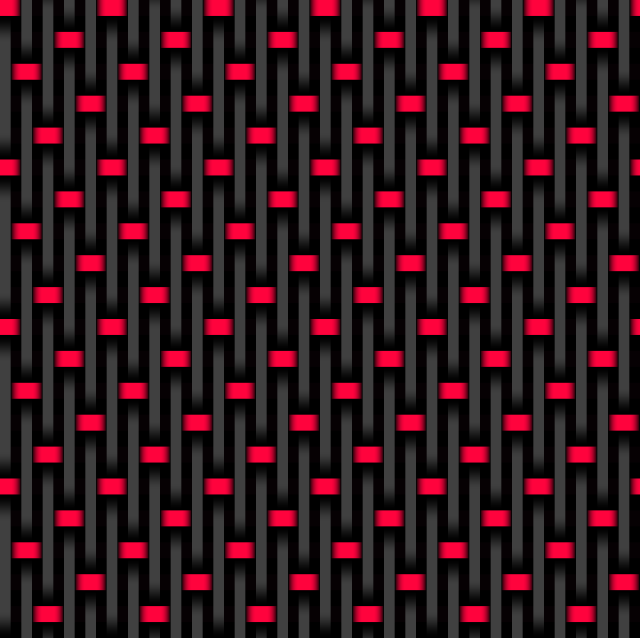
This pattern is drawn by a WebGL 2 fragment shader. Its source:

```glsl
#version 300 es
precision highp float;

#define GRID vec2(30.0, 20.0)   // warp strips across, weft rows down
#define REPEAT 5.0              // strips and rows in one weave repeat
#define WEFT_STEP 3.0           // strips the float shifts per row
#define WARP_STEP 2.0           // rows the crossing shifts per strip
#define HALF_BAND 0.25          // half width of strips and weft bands
#define FLOAT_HALF 0.715        // half length of a red float
#define SHADOW_LENGTH 0.85      // shadow reach along a strip, in rows
#define WARP_GRAY vec3(0.25)
#define WEFT_RED vec3(1.0, 0.01, 0.24)
#define WEFT_UNDER vec3(0.022, 0.004, 0.012)

uniform vec2 u_resolution;
out vec4 fragColor;

// Signed offset to the nearest multiple of the period
float wrapOffset(float v, float period) {
    return mod(v + 0.5 * period, period) - 0.5 * period;
}

// Antialiased coverage of a band around zero
float band(float offset, float halfWidth, float pixel) {
    return clamp((halfWidth - abs(offset)) / pixel + 0.5, 0.0, 1.0);
}

void main() {
    vec2 uv = gl_FragCoord.xy / u_resolution;
    vec2 pixel = GRID / u_resolution;

    // Weave coordinates run down from the top, centred on strip and row zero
    vec2 p = vec2(uv.x, 1.0 - uv.y) * GRID - HALF_BAND;
    vec2 cell = floor(p + 0.5);
    vec2 local = p - cell;
    float weftBand = band(local.y, HALF_BAND, pixel.y);

    // Weft hidden beneath, barely visible in the gaps
    vec3 color = WEFT_UNDER * weftBand;

    // Gray warp strips, shaded where they dip under a float
    float toCrossing = abs(wrapOffset(p.y - WARP_STEP * cell.x, REPEAT));
    float light = smoothstep(HALF_BAND, HALF_BAND + SHADOW_LENGTH, toCrossing);
    color = mix(color, WARP_GRAY * light, band(local.x, HALF_BAND, pixel.x));

    // Red floats, flat in the middle and curving down at both ends
    float along = wrapOffset(p.x - WEFT_STEP * cell.y, REPEAT);
    float bend = clamp((abs(along) - HALF_BAND) / 0.5, 0.0, 1.0);
    float floatMask = weftBand * band(along, FLOAT_HALF, pixel.x);
    color = mix(color, WEFT_RED * (1.0 - bend * bend), floatMask);

    fragColor = vec4(color, 1.0);
}
```
